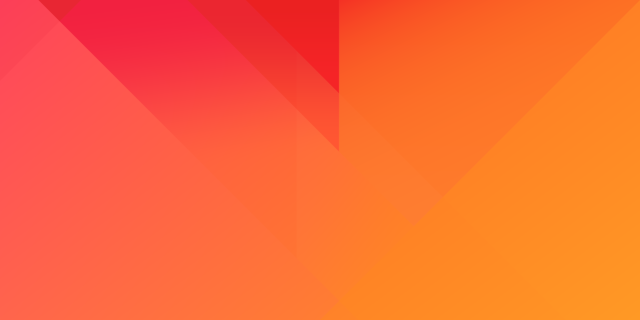
Give the GLSL for this background, as a Shadertoy shader.

```glsl
// Warm abstract background: pink, red and orange gradients cut by
// 45-degree folds and two vertical seams. Each region has its own smooth
// gradient, layered with antialiased half-plane masks.

// Antialiased half-plane mask: 1 where the signed value is positive.
float side(float value) {
    float blur = 1.0 / iResolution.y;
    return smoothstep(-blur, blur, value);
}

void mainImage(out vec4 fragColor, in vec2 fragCoord) {
    // Height units, with depth measured down from the top edge.
    vec2 p = fragCoord / iResolution.y;
    float x = p.x;
    float depth = 1.0 - p.y;
    float falling = x - depth;
    float rising = x + depth;

    // Masks for the folds and seams.
    float pastFirst = side(falling - 0.12);
    float pastSecond = side(falling - 0.586);
    float pastThird = side(falling - 0.768);
    float pastSeam = side(x - 0.927);
    float pastCut = side(x - 1.06);
    float corner = side(0.253 - rising);

    // Pink field on the left, with a shaded corner.
    vec3 pink = vec3(1.0, 0.265 + 0.13 * depth + 0.095 * x,
                     0.36 - 0.06 * depth - 0.10 * x);
    vec3 color = pink - vec3(0.01, 0.02, 0.015) * corner;

    // Orange field at the lower right, with a faint diagonal fold.
    vec3 orange = vec3(1.0, 0.345 + 0.075 * x + 0.10 * depth, 0.145);
    orange.g += 0.006 * pastThird;

    // Central field: crimson at the top, melting into coral and orange.
    vec3 middle = mix(vec3(0.95, 0.13, 0.25), pink - vec3(0.0, 0.005, 0.02),
                      smoothstep(0.0, 0.56, depth + 0.12 * (x - 0.4)));
    middle = mix(middle, vec3(0.91, 0.15, 0.20), corner);
    middle += vec3(0.0, 0.015, 0.012) * pastSeam;
    float warmth = smoothstep(0.95, 1.4, x + 0.3 * (depth - 0.6));
    middle = mix(middle, orange, 0.8 * warmth);
    color = mix(color, middle, pastFirst);

    // Red band and the solid red triangle, both ending at the cut.
    vec3 band = mix(vec3(0.92, 0.15, 0.19), vec3(1.0, 0.33, 0.19),
                    smoothstep(0.03, 0.47, depth));
    band += vec3(0.0, 0.012, 0.005) * pastSeam;
    vec3 triangle = mix(vec3(0.92, 0.13, 0.13), vec3(0.96, 0.14, 0.15),
                        smoothstep(0.0, 0.25, depth));
    color = mix(color, mix(band, triangle, pastThird),
                pastSecond * (1.0 - pastCut));

    // Glowing panel right of the cut, red only near its upper left.
    float heat = exp(-3.5 * (depth + 0.5 * (x - 1.06)));
    vec3 panel = vec3(1.0 - 0.04 * heat, 0.50 - 0.31 * heat,
                      0.14 + 0.05 * depth);
    panel += vec3(0.0, 0.010, 0.015) * (1.0 - pastThird);
    color = mix(color, panel, pastSecond * pastCut);

    // The rising fold lays the orange field over the lower right.
    float pastRising = side(rising - 2.0);
    color = mix(color, orange, pastRising * mix(0.7, 1.0, pastFirst));

    fragColor = vec4(color, 1.0);
}
```
